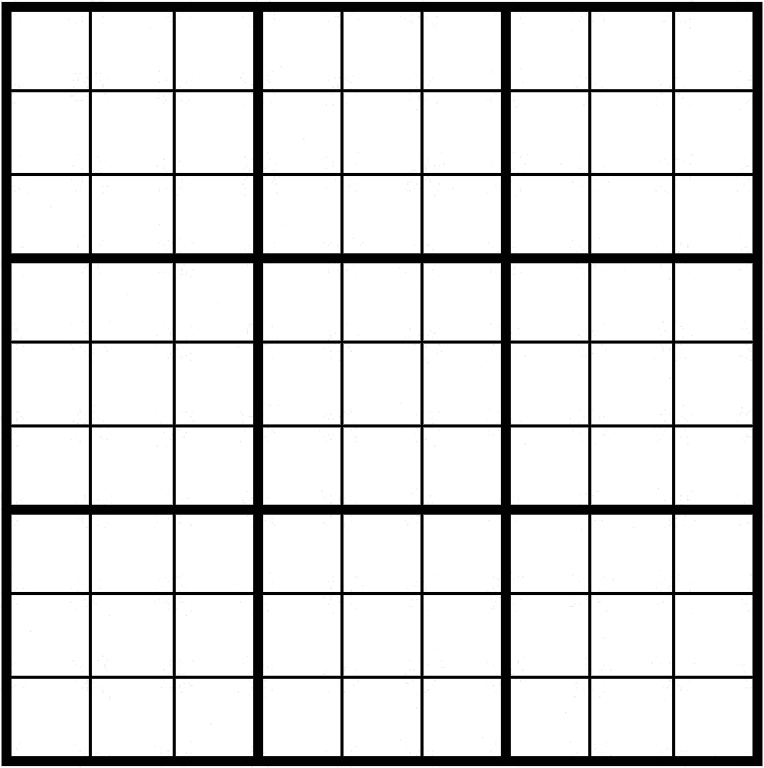
A Shadertoy shader for this pattern:

```glsl
const vec3 PAPER = vec3(1.0);
const vec3 INK = vec3(0.005);
const float THICK = 0.0065;   // half widths, in canvas heights
const float THIN = 0.0020;

float hash(vec2 p) {
    vec3 q = fract(vec3(p.xyx) * 0.1031);
    q += dot(q, q.yzx + 33.33);
    return fract((q.x + q.y) * q.z);
}

float coverage(float dist, float pixel) {
    return clamp(0.5 - dist / pixel, 0.0, 1.0);
}

// Nearest rule on one mirrored axis: x = distance to its centre, y = half width
vec2 nearestRule(float fromCentre, float halfCell, float pitch) {
    float index = clamp(round((fromCentre - halfCell) / pitch), 0.0, 4.0);
    float halfWidth = mod(index, 3.0) == 1.0 ? THICK : THIN;
    return vec2(abs(fromCentre - halfCell - index * pitch), halfWidth);
}

// Faint scattered dots, one candidate per small square
float specks(vec2 p, float density, float pixel) {
    vec2 grid = p * 340.0;
    vec2 id = floor(grid);
    float dist = (length(fract(grid) - 0.5) - 0.32) / 340.0;
    return step(hash(id), density) * hash(id + 57.0) * coverage(dist, pixel);
}

void mainImage(out vec4 fragColor, in vec2 fragCoord) {
    float pixel = 1.0 / iResolution.y;
    vec2 p = fragCoord * pixel;

    // Nine cells each way; the middle column is slightly narrower
    vec2 halfCell = vec2(0.0521, 0.0546);
    vec2 pitch = vec2(0.1092, 0.1091);
    vec2 fromCentre = abs(p - vec2(0.4974, 0.5));
    vec2 column = nearestRule(fromCentre.x, halfCell.x, pitch.x);
    vec2 row = nearestRule(fromCentre.y, halfCell.y, pitch.y);

    // Rules, trimmed to the outer frame
    float rules = min(column.x - column.y, row.x - row.y);
    vec2 overhang = fromCentre - (halfCell + 4.0 * pitch + THICK);
    float frame = max(overhang.x, overhang.y);
    float ink = coverage(max(rules, frame), pixel);

    // Light grey dust gathered near the crossings
    float crossing = smoothstep(0.032, 0.012, max(column.x, row.x));
    float dust = 0.10 * specks(p, 0.14 * crossing, pixel);

    fragColor = vec4(mix(PAPER - dust, INK, ink), 1.0);
}
```
